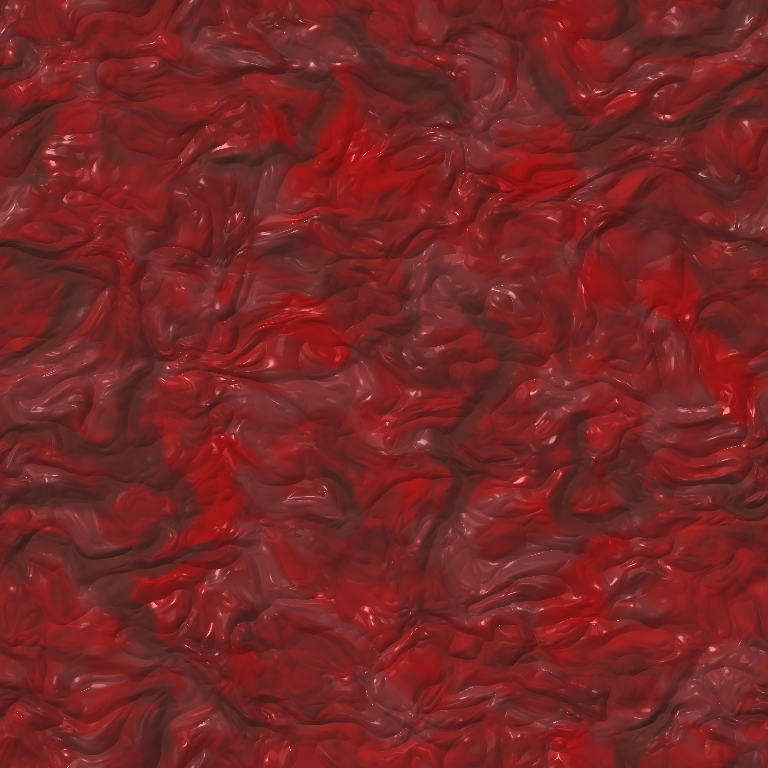
This texture is drawn by a WebGL 1 fragment shader. Its source:

```glsl
precision highp float;
// Wet, folded red flesh with dark winding channels and small glossy glints; tiles seamlessly.
uniform vec2 u_resolution;

vec2 hash2(vec2 cell) {
  vec3 q = fract(cell.xyx * vec3(0.1031, 0.1030, 0.0973));
  q += dot(q, q.yzx + 33.33);
  return fract((q.xx + q.yz) * q.zy);
}

// Gradient noise that repeats every `cells` lattice cells across the canvas.
float corner(vec2 i, vec2 f, vec2 offset, vec2 cells, float seed) {
  vec2 gradient = hash2(mod(i + offset, cells) + seed * 17.0) * 2.0 - 1.0;
  return dot(gradient, f - offset);
}

float noise(vec2 p, vec2 cells, float seed) {
  p *= cells;
  vec2 i = floor(p), f = p - i;
  vec2 u = f * f * f * (f * (f * 6.0 - 15.0) + 10.0);
  return mix(
    mix(corner(i, f, vec2(0, 0), cells, seed), corner(i, f, vec2(1, 0), cells, seed), u.x),
    mix(corner(i, f, vec2(0, 1), cells, seed), corner(i, f, vec2(1, 1), cells, seed), u.x), u.y);
}

// Hard-edged patches, -0.5 to 0.5.
float patches(vec2 p, vec2 cells, float seed) {
  return smoothstep(-0.025, 0.025, noise(p, cells, seed)) - 0.5;
}

// Bends the plane so that folds swirl instead of following the lattice.
vec2 warp(vec2 p) {
  p += 0.06 * vec2(noise(p, vec2(5), 1.0), noise(p, vec2(5), 2.0));
  p += 0.03 * vec2(noise(p, vec2(13, 15), 3.0), noise(p, vec2(13, 15), 4.0));
  return p + 0.008 * vec2(noise(p, vec2(37, 41), 22.0), noise(p, vec2(37, 41), 23.0));
}

// x: height, y: large form whose zero line carries the channels.
vec2 surface(vec2 p) {
  vec2 q = warp(p);
  float form = noise(q, vec2(5, 6), 5.0) + 0.22 * noise(q, vec2(11, 14), 6.0);
  float small = noise(q, vec2(12, 16), 10.0) + 0.4 * form;
  float fold = 0.006 * abs(sin(10.0 * form)) + 0.009 * abs(sin(7.0 * small));
  float lumps = 0.009 * noise(q, vec2(25, 33), 8.0) + 0.006 * abs(noise(q, vec2(47, 61), 9.0));
  return vec2(fold + lumps + 0.005 * smoothstep(0.0, 0.1, abs(form)), form);
}

void main() {
  vec2 p = gl_FragCoord.xy / u_resolution;
  vec2 q = warp(p);

  // Surface normal and lighting from the upper left.
  float e = 0.0012;
  vec2 flesh = surface(p);
  vec2 dx = (surface(p + vec2(e, 0)) - flesh) / e;
  vec2 dy = (surface(p + vec2(0, e)) - flesh) / e;
  vec3 normal = normalize(vec3(-dx.x, -dy.x, 1.0));
  vec3 light = normalize(vec3(-0.4, 0.6, 0.8));
  float diffuse = dot(normal, light);
  float facing = max(dot(normal, normalize(light + vec3(0, 0, 1))), 0.0);

  // Channels of even width, interrupted here and there.
  float lineDistance = abs(flesh.y) / (length(vec2(dx.y, dy.y)) + 0.6);
  float present = smoothstep(-0.06, 0.08, noise(p, vec2(4), 7.0));
  float channel = present * (1.0 - smoothstep(0.008, 0.02, lineDistance));

  // Layered blood tones: clouds, crisp patches at three sizes and faint horizontal streaks.
  float tone = 0.5 + 0.5 * noise(q, vec2(5, 7), 11.0) + 0.55 * noise(q, vec2(12, 18), 12.0);
  tone += 0.16 * patches(q, vec2(11, 16), 13.0) + 0.2 * patches(q, vec2(19, 27), 24.0);
  tone += 0.16 * patches(q, vec2(38, 53), 25.0) + 0.3 * noise(p, vec2(7, 45), 14.0);
  vec3 color = mix(vec3(0.35, 0.14, 0.135), vec3(0.61, 0.125, 0.13), clamp(tone, 0.0, 1.0));

  // Saturated glow and greyish pink membrane.
  float glow = smoothstep(0.12, 0.42, noise(q, vec2(6, 7), 15.0) + 0.5 * noise(q, vec2(15, 19), 16.0));
  color = mix(color, vec3(0.66, 0.05, 0.055), 0.6 * glow);
  float film = noise(q, vec2(7, 9), 17.0) + 0.6 * noise(q, vec2(19, 28), 18.0);
  float membrane = smoothstep(0.04, 0.24, film) * (1.0 - glow);
  color = mix(color, vec3(0.48, 0.235, 0.24), 0.6 * membrane);

  // Dark channels with a dim centre, then soft shading.
  color = mix(color, vec3(0.31, 0.165, 0.145), 0.75 * channel);
  color *= 1.0 + 0.32 * (diffuse - 0.70);

  // Wet sheen and broken, pinpoint glints.
  float wet = smoothstep(-0.1, 0.2, noise(p, vec2(9, 12), 19.0) + 0.5 * noise(q, vec2(31, 37), 20.0));
  wet = max(wet, 0.6 * membrane) * (1.0 - 0.85 * channel);
  float sparkle = smoothstep(0.02, 0.16, noise(q, vec2(71, 79), 21.0));
  color += vec3(0.07, 0.065, 0.07) * smoothstep(0.95, 0.985, facing) * wet;
  color += vec3(0.36, 0.35, 0.36) * smoothstep(0.984, 0.998, facing) * wet * sparkle;
  gl_FragColor = vec4(clamp(color, 0.0, 1.0), 1.0);
}
```
